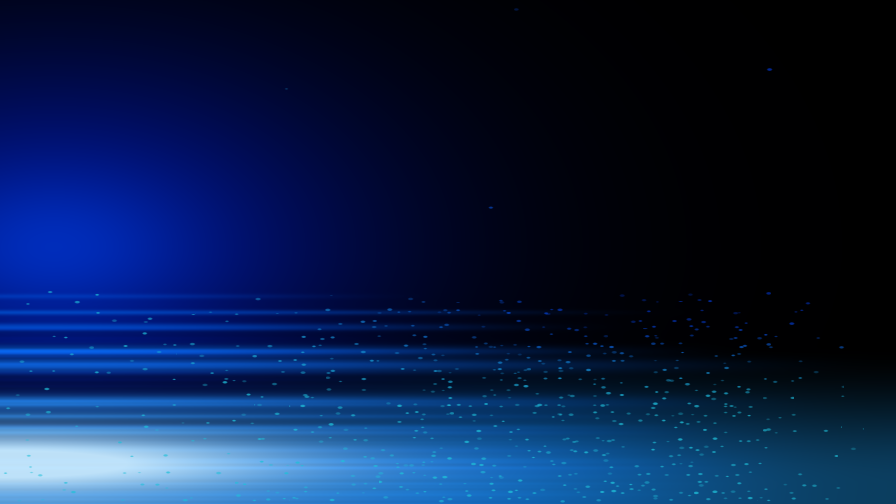
Give the GLSL for this background, as a Shadertoy shader.

```glsl
// Deep blue glow fading to black above horizontal light streaks and drifting sparks.

const vec3 NAVY_GLOW   = vec3(0.00, 0.075, 0.56);
const vec3 CORE_GLOW   = vec3(0.00, 0.10, 0.17);
const vec3 FLOOR_BLUE  = vec3(0.01, 0.40, 0.78);
const vec3 FLOOR_TEAL  = vec3(0.04, 0.25, 0.39);
const vec3 STREAK_BLUE = vec3(0.00, 0.36, 0.90);
const vec3 STREAK_CYAN = vec3(0.24, 0.70, 1.00);
const vec3 HOT_WHITE   = vec3(0.80, 0.92, 0.99);
const vec3 SPARK_BLUE  = vec3(0.01, 0.20, 0.75);
const vec3 SPARK_CYAN  = vec3(0.12, 0.75, 0.85);

// Each streak: height, half thickness, reach to the right, strength
const int STREAKS = 11;
const vec4 STREAK[STREAKS] = vec4[STREAKS](
    vec4(0.412, 0.005, 0.50, 0.35), vec4(0.380, 0.005, 0.78, 0.65),
    vec4(0.351, 0.007, 0.72, 0.65), vec4(0.304, 0.010, 0.85, 0.85),
    vec4(0.276, 0.015, 1.00, 0.75), vec4(0.201, 0.014, 0.95, 0.75),
    vec4(0.174, 0.008, 0.80, 0.55), vec4(0.144, 0.009, 0.85, 0.75),
    vec4(0.106, 0.009, 0.80, 0.70), vec4(0.072, 0.020, 0.90, 0.75),
    vec4(0.005, 0.008, 0.70, 0.55));

float hash(vec2 p) {
    vec3 q = fract(p.xyx * vec3(0.1031, 0.1030, 0.0973));
    q += dot(q, q.yzx + 33.33);
    return fract((q.x + q.y) * q.z);
}

float gradientNoise(float x) {
    float cell = floor(x), t = fract(x);
    float a = (hash(vec2(cell, 7.0)) * 2.0 - 1.0) * t;
    float b = (hash(vec2(cell + 1.0, 7.0)) * 2.0 - 1.0) * (t - 1.0);
    return 2.0 * mix(a, b, t * t * (3.0 - 2.0 * t));
}

float gaussian(vec2 offset, vec2 radius) {
    vec2 q = offset / radius;
    return exp(-dot(q, q));
}

float fadeOut(float start, float end, float x) {
    return 1.0 - smoothstep(start, end, x);
}

vec3 backdrop(vec2 uv) {
    vec2 d = uv - vec2(0.06, 0.51);
    float tall = d.y > 0.0 ? 0.40 : 0.32;
    return NAVY_GLOW * gaussian(d, vec2(0.37, tall))
         + CORE_GLOW * gaussian(d, vec2(0.15, 0.15));
}

vec3 addFloor(vec3 color, vec2 uv) {
    vec3 tint = mix(FLOOR_BLUE, FLOOR_TEAL, smoothstep(0.45, 1.0, uv.x));
    float top = mix(0.26, 0.31, smoothstep(0.1, 0.7, uv.x));
    return mix(color, tint, 0.95 * fadeOut(0.04, top, uv.y));
}

vec3 addStreak(vec3 color, vec2 uv, vec4 s) {
    float along = fadeOut(0.0, s.z, uv.x);
    float across = gaussian(vec2(0.0, uv.y - s.x), vec2(1.0, s.y));
    float lowness = fadeOut(0.12, 0.38, s.x);
    vec3 tint = mix(STREAK_BLUE, STREAK_CYAN, lowness * along * 0.65);
    return mix(color, tint, across * along * s.w);
}

// One jittered, flattened spark per grid cell
float spark(vec2 p, float cellSize, float density, float seed, float pixel) {
    vec2 cell = floor(p / cellSize);
    vec2 key = cell + seed;
    vec2 center = 0.25 + 0.5 * vec2(hash(key + 11.3), hash(key + 47.9));
    vec2 d = (p - (cell + center) * cellSize) * vec2(0.65, 1.25);
    float radius = mix(0.0010, 0.0026, hash(key + 83.1));
    float shape = fadeOut(radius - pixel * 0.5, radius + pixel, length(d));
    float present = step(hash(key), density);
    return shape * present * mix(0.35, 1.0, hash(key + 29.7));
}

void mainImage(out vec4 fragColor, in vec2 fragCoord) {
    vec2 uv = fragCoord / iResolution.xy;
    vec2 p = fragCoord / iResolution.y;
    float pixel = 1.0 / iResolution.y;

    vec3 color = addFloor(backdrop(uv), uv);

    // Main streaks, then fine brushed variation
    for (int i = 0; i < STREAKS; i++) color = addStreak(color, uv, STREAK[i]);
    float brushed = gradientNoise(uv.y * 75.0) + 0.5 * gradientNoise(uv.y * 160.0);
    color *= 1.0 + 0.22 * brushed * fadeOut(0.30, 0.42, uv.y) * fadeOut(0.1, 0.9, uv.x);

    // Hot spot at the lower left
    float heat = gaussian(uv - vec2(0.0, 0.083), vec2(0.30, 0.055));
    heat += 0.35 * gaussian(uv - vec2(0.0, 0.04), vec2(0.50, 0.11));
    color = mix(color, HOT_WHITE, min(heat * 0.85, 0.92));

    // Sparks thicken toward the right and turn cyan near the floor
    float field = fadeOut(0.34, 0.44, uv.y) * fadeOut(0.82, 0.98, uv.x);
    float density = field * mix(0.07, 0.26, smoothstep(0.1, 0.6, uv.x));
    vec3 sparkTint = mix(SPARK_CYAN, SPARK_BLUE,
        smoothstep(0.18, 0.38, uv.y) * smoothstep(0.1, 0.7, uv.x));
    for (int i = 0; i < 2; i++) {
        float layer = float(i);
        float glint = spark(p, 0.017 + 0.006 * layer, density, 130.0 * layer + 5.0, pixel);
        color = mix(color, sparkTint, glint * 0.8);
    }

    fragColor = vec4(clamp(color, 0.0, 1.0), 1.0);
}
```
